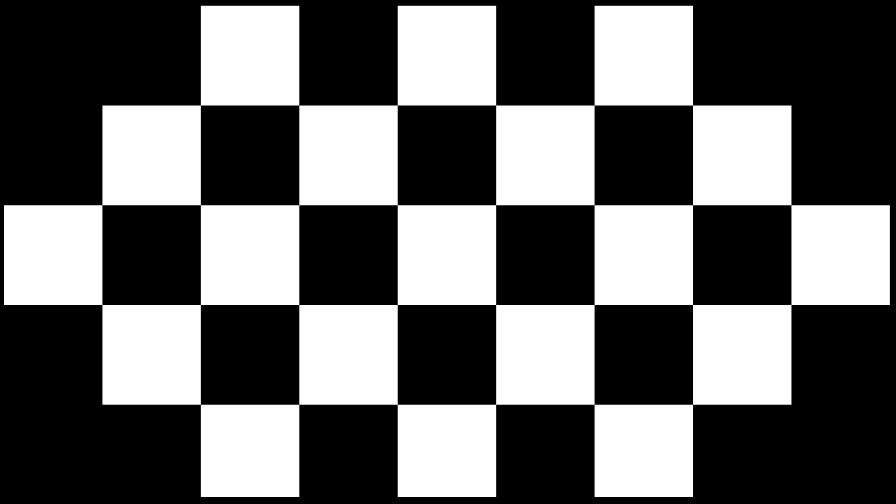
This pattern is drawn by a Shadertoy shader. Its source:

```glsl
// Draws a white checkerboard trimmed to a diamond on black.
#define CELL vec2(0.1953, 0.1979)     // cell size in canvas heights
#define CENTRE vec2(-0.0021, -0.0062) // board centre from canvas centre
#define REACH 4                       // cells from centre to left or right tip
#define ROWS 2                        // rows above and below the middle one
#define FLOOR_Y -0.4861               // lower cut of the bottom row
#define INK vec3(0.0)
#define PAPER vec3(1.0)

// Smoothed coverage of the box between two corners
float boxCoverage(vec2 p, vec2 low, vec2 high, float pixel) {
    vec2 inside = clamp(min(p - low, high - p) / pixel + 0.5, 0.0, 1.0);
    return inside.x * inside.y;
}

// Every second cell of the diamond, row by row
float diamondChecker(vec2 p, float pixel) {
    float coverage = 0.0;
    for (int row = -ROWS; row <= ROWS; row++) {
        int span = REACH - abs(row);
        for (int column = -span; column <= span; column += 2) {
            vec2 middle = CENTRE + vec2(column, row) * CELL;
            vec2 low = middle - 0.5 * CELL;
            vec2 high = middle + 0.5 * CELL;
            low.y = max(low.y, FLOOR_Y);
            coverage += boxCoverage(p, low, high, pixel);
        }
    }
    return min(coverage, 1.0);
}

void mainImage(out vec4 fragColor, in vec2 fragCoord) {
    vec2 p = (fragCoord - 0.5 * iResolution.xy) / iResolution.y;
    float white = diamondChecker(p, 1.0 / iResolution.y);
    fragColor = vec4(mix(INK, PAPER, white), 1.0);
}
```
